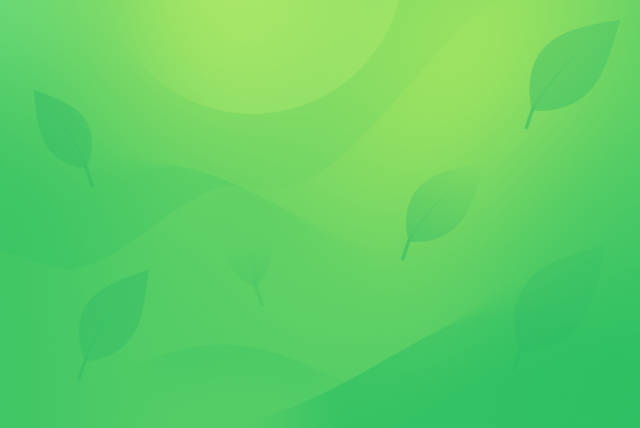
This background is drawn by a WebGL 2 fragment shader. Its source:

```glsl
#version 300 es
precision highp float;

uniform vec2 u_resolution;
out vec4 fragColor;

const vec3 LIME = vec3(0.65, 0.90, 0.38);
const vec3 PALE_LIME = vec3(0.70, 0.92, 0.44);
const vec3 MINT = vec3(0.45, 0.87, 0.50);
const vec3 GREEN = vec3(0.32, 0.80, 0.40);
const vec3 DEEP = vec3(0.17, 0.75, 0.39);
const vec3 LEAF = vec3(0.17, 0.72, 0.40);

const int LEAF_COUNT = 6;
// Leaf base in xy, leaf tip in zw
const vec4 LEAVES[LEAF_COUNT] = vec4[](
    vec4(0.201, 0.609, 0.078, 0.790),
    vec4(1.244, 0.744, 1.450, 0.954),
    vec4(0.955, 0.437, 1.133, 0.619),
    vec4(0.199, 0.158, 0.348, 0.370),
    vec4(1.215, 0.180, 1.414, 0.427),
    vec4(0.598, 0.330, 0.537, 0.541));
// Opacity at the base and at the tip
const vec2 OPACITY[LEAF_COUNT] = vec2[](
    vec2(0.36, 0.42), vec2(0.42, 0.28), vec2(0.42, 0.0),
    vec2(0.36, 0.42), vec2(0.32, 0.16), vec2(0.20, -0.18));

float hash(vec2 p) {
    vec3 q = fract(p.xyx * 0.1031);
    q += dot(q, q.yzx + 33.33);
    return fract((q.x + q.y) * q.z);
}

// Elliptical falloff whose first axis points along dir
float glow(vec2 p, vec2 center, vec2 dir, vec2 size) {
    vec2 d = p - center;
    vec2 q = vec2(dot(d, dir), dot(d, vec2(-dir.y, dir.x))) / size;
    return exp(-dot(q, q));
}

// Coverage of the negative side of a distance
float cover(float d, float soft) {
    return 1.0 - smoothstep(-soft, soft, d);
}

float segment(vec2 p, vec2 end) {
    return length(p - end * clamp(dot(p, end) / dot(end, end), 0.0, 1.0));
}

// S-shaped height between two x positions
float rise(float x, float start, float end, float low, float high) {
    return mix(low, high, smoothstep(start, end, x));
}

vec3 background(vec2 p) {
    vec3 color = mix(GREEN, DEEP, 0.42 * (1.0 - smoothstep(0.0, 0.42, p.x)));
    float corner = smoothstep(0.95, 1.5, p.x) * (1.0 - smoothstep(0.25, 0.85, p.y));
    color = mix(color, DEEP, 0.6 * corner);
    color = mix(color, MINT, 0.7 * glow(p, vec2(0.0, 1.05), vec2(1.0, 0.0), vec2(0.3, 0.25)));
    float beam = 0.86 * glow(p, vec2(1.09, 0.89), vec2(-0.56, -0.83), vec2(0.54, 0.32));
    float crown = 0.95 * glow(p, vec2(0.56, 1.04), vec2(1.0, 0.0), vec2(0.38));
    return mix(color, LIME, 1.0 - (1.0 - beam) * (1.0 - crown));
}

// Large disc and the band that curls around it
vec3 addDisc(vec3 color, vec2 p, float soft) {
    float edge = rise(p.x, 0.64, 1.27, 0.56, 1.04);
    float band = cover(edge - p.y, soft) * smoothstep(0.45, 0.8, p.x);
    color = mix(color, GREEN, band * mix(0.17, 0.05, smoothstep(0.65, 1.0, p.y)));
    float disc = cover(length(p - vec2(0.59, 1.087)) - 0.353, soft);
    return mix(color, PALE_LIME, disc * 0.38 * smoothstep(0.22, 0.6, p.x));
}

// Ribbon at the left with a slope running down to the right
vec3 addRibbon(vec3 color, vec2 p, float soft) {
    float crest = rise(p.x, 0.36, 1.04, 0.616, 0.368);
    float valley = rise(p.x, 0.15, 0.56, 0.369, 0.569)
                 + rise(p.x, -0.08, 0.18, 0.06, 0.0);
    float blur = mix(0.14, soft, smoothstep(0.1, 0.42, p.x));
    float ribbon = cover(p.y - crest, blur) * cover(valley - p.y, soft);
    color = mix(color, DEEP, rise(p.x, 0.1, 0.58, 0.25, 0.16) * ribbon);
    float slopeBlur = mix(soft, 0.04, smoothstep(0.62, 0.9, p.x));
    float slope = cover(p.y - crest, slopeBlur) * smoothstep(0.38, 0.6, p.x);
    slope *= 1.0 - smoothstep(0.62, 0.96, p.x);
    slope *= 1.0 - smoothstep(0.0, 0.3, crest - p.y);
    return mix(color, GREEN, 0.36 * slope);
}

// Two low hills, the right one deeper
vec3 addHills(vec3 color, vec2 p, float soft) {
    float dome = 0.11 + 0.085 * cos(5.6 * (p.x - 0.52));
    float small = cover(p.y - dome, soft) * (1.0 - smoothstep(0.0, 0.16, dome - p.y));
    small *= smoothstep(0.24, 0.46, p.x) * (1.0 - smoothstep(0.65, 0.92, p.x));
    color = mix(color, DEEP, 0.22 * small);
    float ridge = rise(p.x, 0.5, 1.32, 0.01, 0.32);
    float blur = mix(soft, 0.12, smoothstep(1.0, 1.4, p.x));
    float large = cover(p.y - ridge, blur) * smoothstep(0.55, 0.82, p.x);
    float depth = smoothstep(0.0, 0.2, ridge - p.y);
    float strength = mix(rise(p.x, 0.8, 1.1, 0.62, 0.42), 0.8, depth);
    return mix(color, DEEP, strength * large);
}

// Blade, curved midrib and stem of one leaf
vec3 addLeaf(vec3 color, vec2 p, vec4 ends, vec2 opacity, float soft) {
    vec2 axis = ends.zw - ends.xy;
    float size = length(axis);
    vec2 dir = axis / size;
    vec2 d = p - ends.xy;
    float along = dot(d, dir) / size;
    float side = dot(d, vec2(-dir.y, dir.x)) / size;
    float s = clamp(along, 0.0, 1.0);
    float lean = sign(axis.x);
    float bow = lean * s * (1.0 - s);
    float alpha = max(mix(opacity.x, opacity.y, s), 0.0);
    float inside = step(0.0, along) * step(along, 1.0);
    float halfWidth = 0.25 * sin(3.14159 * pow(s, 0.8));
    float blade = cover((abs(side - 0.12 * bow) - halfWidth) * size, soft) * inside;
    color = mix(color, LEAF, alpha * blade);
    float rib = cover(abs(side - 0.24 * bow) * size - 0.003 * (1.0 - s), soft);
    rib *= inside * (1.0 - smoothstep(0.4, 0.8, s));
    float stem = cover(segment(d, vec2(-0.014 * lean, -0.042)) - 0.004, soft);
    return mix(color, LEAF, alpha * max(0.5 * rib, 1.3 * stem));
}

void main() {
    vec2 p = gl_FragCoord.xy / u_resolution.y;
    float soft = 1.0 / u_resolution.y;
    vec3 color = background(p);
    color = addDisc(color, p, soft);
    color = addRibbon(color, p, soft);
    color = addHills(color, p, soft);
    for (int i = 0; i < LEAF_COUNT; i++) {
        color = addLeaf(color, p, LEAVES[i], OPACITY[i], soft);
    }
    // Fine grain hides banding
    color += (hash(gl_FragCoord.xy) - 0.5) / 255.0;
    fragColor = vec4(color, 1.0);
}
```
